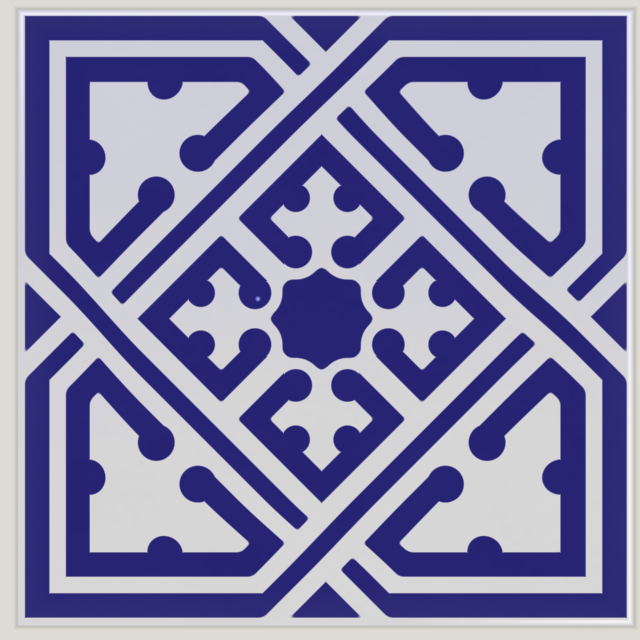
This pattern is drawn by a three.js fragment shader. Its source:

```glsl
// Glazed blue and white tile: pinwheel strapwork around four petals and an eight-pointed star.
varying vec2 vUv;

const vec3 BLUE = vec3(0.15, 0.14, 0.45);
const vec3 BLUE_SHEEN = vec3(0.19, 0.18, 0.465);
const vec3 COOL_WHITE = vec3(0.81, 0.81, 0.85);
const vec3 NEUTRAL_WHITE = vec3(0.84, 0.84, 0.84);
const vec3 BACKDROP = vec3(0.87, 0.86, 0.83);

const vec2 CENTER = vec2(0.5026, 0.502);
const vec2 TILE_CENTER = vec2(0.509, 0.5035);
const float TILE_HALF = 0.481;
const vec2 RIM_DRIFT = vec2(0.0065, 0.003); // hand-printed offset of the outer ring
const float SOFT = 0.0016;
const float ROUNDING = 0.006;
const float DIAG = 0.70710678;

// Straps, measured from the center
const vec2 FRAME_HALF = vec2(0.470, 0.432);    // outer, inner
const vec2 STRAP_HALF = vec2(0.2633, 0.2357);  // outer, inner
const float STRAP_END = -0.2062;
const float STUB_END = 0.2956;
const float WEDGE_TIP = 0.2928;

// Corner motif; points lie in the diagonal frame
const float CORNER_HALF = 0.406;
const float CORNER_CHAMFER = 0.206;
const float CORNER_START = 0.2928;
const float CORNER_LINE = 0.0385;
const vec2 CORNER_KNOB = vec2(0.046, 0.3195);
const vec2 CORNER_BUMP = vec2(0.0838, 0.4373);

// Petal and star
const vec2 PETAL_RANGE = vec2(0.0184, 0.2035); // inner, outer
const float PETAL_LINE = 0.035;
const float PETAL_ARM_END = 0.1022;
const vec2 PETAL_KNOB = vec2(0.0404, 0.1042);
const vec2 PETAL_BUMP = vec2(0.0404, 0.1888);
const float STAR_RADIUS = 0.0794;
const float STAR_HOLLOW = 0.043;

float smoothMax(float a, float b) {
  float h = max(ROUNDING - abs(a - b), 0.0) / ROUNDING;
  return max(a, b) + h * h * ROUNDING * 0.25;
}

float circle(vec2 p, vec2 c, float r) { return length(p - c) - r; }

float boxNorm(vec2 p) { return max(abs(p.x), abs(p.y)); }

float fill(float d) { return 1.0 - smoothstep(-SOFT, SOFT, d); }

vec2 gradientAt(vec2 cell) {
  float a = 6.2831853 * fract(sin(dot(cell, vec2(127.1, 311.7))) * 43758.5);
  return vec2(cos(a), sin(a));
}

float gradientNoise(vec2 p) {
  vec2 i = floor(p), f = fract(p);
  vec2 u = f * f * (3.0 - 2.0 * f), e = vec2(1.0, 0.0);
  float low = mix(dot(gradientAt(i), f), dot(gradientAt(i + e), f - e), u.x);
  float high = mix(dot(gradientAt(i + e.yx), f - e.yx), dot(gradientAt(i + 1.0), f - 1.0), u.x);
  return mix(low, high, u.y);
}

// Frame corner that runs on into a long strap on one side and a stub on the other
float strapwork(vec2 p, vec2 w) {
  float outer = smoothMax(boxNorm(p) - FRAME_HALF.x, abs(w.x) - STRAP_HALF.x);
  float inner = max(boxNorm(p) - FRAME_HALF.y, abs(w.x) - STRAP_HALF.y);
  float end = w.x < 0.0 ? STRAP_END : STUB_END;
  return smoothMax(max(outer, -inner), end - w.y);
}

float wedge(vec2 p) {
  return smoothMax(p.y - FRAME_HALF.x, (abs(p.x) - p.y) * DIAG + WEDGE_TIP);
}

float cornerMotif(vec2 p, vec2 w) {
  w.x = abs(w.x);
  float body = smoothMax(max(p.x, p.y) - CORNER_HALF, w.x - CORNER_CHAMFER);
  body = smoothMax(body, CORNER_START - w.y);
  float gap = min(CORNER_KNOB.x - w.x, 0.414 - w.y);
  float d = max(max(body, -body - CORNER_LINE), gap);
  d = min(d, circle(w, CORNER_KNOB, 0.0287));
  return min(d, circle(w, CORNER_BUMP, 0.0275));
}

float petal(vec2 p) {
  p.x = abs(p.x);
  float along = (p.y + p.x) * DIAG, across = (p.y - p.x) * DIAG;
  float body = smoothMax(along - PETAL_RANGE.y, PETAL_RANGE.x - across);
  float d = max(max(body, -body - PETAL_LINE), PETAL_ARM_END - along);
  d = min(d, circle(p, PETAL_KNOB, 0.0254));
  return min(d, circle(p, PETAL_BUMP, 0.022));
}

void main() {
  vec2 p = vUv - CENTER;
  p -= RIM_DRIFT * smoothstep(0.28, 0.40, boxNorm(p));

  // Four quarter turns of the pattern
  float pattern = 1.0, star = length(p) - STAR_RADIUS;
  for (int i = 0; i < 4; i++) {
    vec2 w = vec2(p.x - p.y, p.x + p.y) * DIAG;
    pattern = min(pattern, min(strapwork(p, w), wedge(p)));
    pattern = min(pattern, min(cornerMotif(p, w), petal(p)));
    star = smoothMax(star, -circle(vec2(abs(p.x), p.y), PETAL_KNOB, STAR_HOLLOW));
    p = vec2(-p.y, p.x);
  }
  pattern = min(pattern, star);

  // Glaze with faint mottling and a lighter rim
  float mottle = gradientNoise(vUv * 7.0) + 0.4 * gradientNoise(vUv * 60.0);
  float edge = boxNorm(vUv - TILE_CENTER) - TILE_HALF;
  vec3 white = mix(NEUTRAL_WHITE, COOL_WHITE, smoothstep(0.25, 0.75, vUv.y + 0.3 * mottle));
  vec3 blue = mix(BLUE, BLUE_SHEEN, smoothstep(-0.08, -0.01, edge) * 0.8);
  vec3 color = mix(white, blue, fill(pattern)) + 0.008 * mottle;
  color += 0.5 * smoothstep(0.006, 0.0, length(vUv - vec2(0.403, 0.533)));

  // Beveled edge, contact shadow and backdrop
  float lit = smoothstep(0.6, 1.0, max(vUv.x, vUv.y));
  color += 0.12 * lit * smoothstep(0.005, 0.0, abs(edge + 0.006));
  vec3 ground = BACKDROP - 0.12 * smoothstep(0.008, 0.0, edge);
  color = mix(ground, color, fill(edge));
  gl_FragColor = vec4(color, 1.0);
}
```
